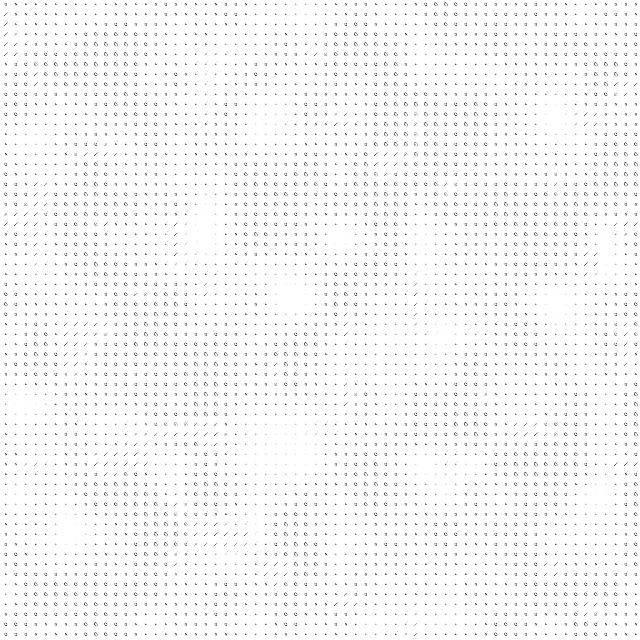
Write a Shadertoy shader that draws this pattern.

```glsl
// A 64 by 64 grid of tiny tilted rings, dots and slashes in dark ink on white.
// Smooth noise sampled once per cell swells each ring, shrinks it to a dot,
// thins it out, or swaps it for a short slanted stroke with a small hooked tick.

float hash(vec2 p) {
    vec3 q = fract(p.xyx * 0.1031);
    q += dot(q, q.yzx + 33.33);
    return fract((q.x + q.y) * q.z);
}

float noise(vec2 p) {
    vec2 i = floor(p), f = fract(p);
    f = f * f * (3.0 - 2.0 * f);
    return mix(mix(hash(i), hash(i + vec2(1, 0)), f.x),
               mix(hash(i + vec2(0, 1)), hash(i + vec2(1, 1)), f.x), f.y);
}

// Approximate signed distance to an ellipse with the given radii
float ellipse(vec2 p, vec2 radii) {
    p += 1e-4;
    float k = length(p / radii);
    return k * (k - 1.0) / length(p / (radii * radii));
}

float segment(vec2 p, vec2 a, vec2 b) {
    vec2 ab = b - a;
    return length(p - a - ab * clamp(dot(p - a, ab) / dot(ab, ab), 0.0, 1.0));
}

float stroke(float dist, float halfWidth, float pixel) {
    return 1.0 - smoothstep(halfWidth - 0.5 * pixel, halfWidth + 0.5 * pixel, dist);
}

void mainImage(out vec4 fragColor, in vec2 fragCoord) {
    // Cells, with the mark a little above and right of each cell's middle
    vec2 grid = fragCoord / iResolution.xy * 64.0;
    vec2 cell = floor(grid);
    vec2 p = fract(grid) - vec2(0.58, 0.57);
    float pixel = 64.0 / iResolution.y;

    // Slowly drifting fields shared by neighbouring cells
    float swell = 0.55 * noise(cell * vec2(0.23, 0.17) + 7.3)
                + 0.45 * noise(cell * vec2(0.37, 0.31) + 51.7);
    float slant = noise(cell * 0.29 + 93.1);
    float size = smoothstep(0.15, 0.80, swell + 0.05 * (hash(cell + 17.0) - 0.5));
    float slash = smoothstep(0.80, 0.92, slant);

    // Ring leaning to the upper left; small ones close into dots
    vec2 tilted = vec2(dot(p, vec2(0.85, 0.53)), dot(p, vec2(-0.53, 0.85)));
    float outline = abs(ellipse(tilted, vec2(0.135, 0.19) * max(size, 0.25)));
    float ring = stroke(outline, 0.022, pixel);
    ring *= smoothstep(0.10, 0.36, swell) * (1.0 - smoothstep(0.82, 0.90, slant));

    // Rising stroke that grows inside the slanted patches
    vec2 reach = vec2(0.17, 0.15) * (0.3 + 0.7 * slash);
    float line = stroke(segment(p, -reach, reach), 0.018, pixel) * slash;

    // Faint hook at the upper right on the fringe of those patches
    float fringe = smoothstep(0.72, 0.80, slant) * (1.0 - slash);
    float hook = min(segment(p, vec2(0.08, 0.22), vec2(0.15, 0.25)),
                     segment(p, vec2(0.15, 0.25), vec2(0.14, 0.32)));
    float tick = stroke(hook, 0.015, pixel) * fringe * 0.5;

    float ink = max(max(ring, line), tick);
    fragColor = vec4(mix(vec3(1.0), vec3(0.10), ink), 1.0);
}
```
